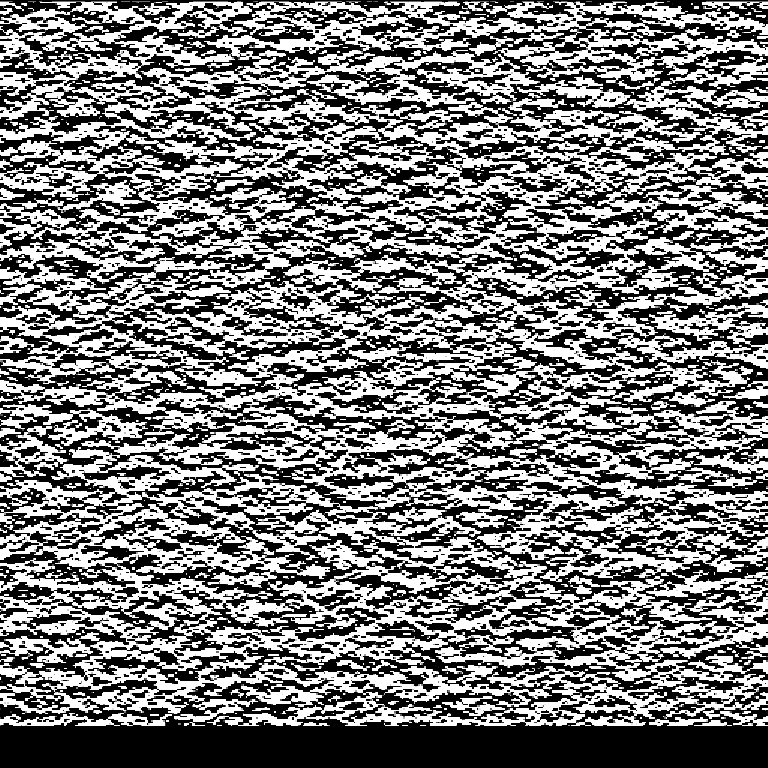
Write a three.js fragment shader that draws this texture.

```glsl
// Black and white relief grain above a plain black strip at the bottom.
// A fractal gradient-noise height field is sampled on a fine grid, and its
// upward slope is thresholded so that each grain is either lit or in shadow.

varying vec2 vUv;

// Unit gradient with a pseudo-random direction for each lattice point
vec2 latticeGradient(vec2 lattice) {
  vec3 q = fract(vec3(lattice.xyx) * vec3(0.1031, 0.1030, 0.0973));
  q += dot(q, q.yzx + 33.33);
  float angle = 6.2832 * fract((q.x + q.y) * q.z);
  return vec2(cos(angle), sin(angle));
}

float gradientNoise(vec2 p) {
  vec2 i = floor(p);
  vec2 f = p - i;
  vec2 blend = f * f * f * (f * (f * 6.0 - 15.0) + 10.0);
  vec2 e = vec2(1.0, 0.0);
  float a = dot(latticeGradient(i), f);
  float b = dot(latticeGradient(i + e), f - e);
  float c = dot(latticeGradient(i + e.yx), f - e.yx);
  float d = dot(latticeGradient(i + e.xx), f - e.xx);
  return mix(mix(a, b, blend.x), mix(c, d, blend.x), blend.y);
}

// Height from fine to coarse octaves, stretched a little sideways
float reliefHeight(vec2 cell) {
  vec2 p = cell * vec2(0.25, 0.39);
  mat2 turn = mat2(0.76, 0.65, -0.65, 0.76);
  float height = 0.0;
  float amplitude = 1.0;
  for (int octave = 0; octave < 3; octave++) {
    p = turn * p;
    height += amplitude * gradientNoise(p + 217.37);
    p *= 0.5;
    amplitude *= 1.7;
  }
  return height;
}

void main() {
  // Fine square grains, 512 across the canvas
  vec2 cell = floor(vUv * 512.0) + 0.5;

  // Slope between neighbouring rows decides light or shadow
  float slope = reliefHeight(cell + vec2(0.0, 1.0)) - reliefHeight(cell);
  float light = smoothstep(-0.038, 0.012, slope);

  // Black strip below and a hairline along the top
  float strip = smoothstep(0.0542, 0.0552, vUv.y);
  float hairline = 1.0 - smoothstep(0.9975, 0.9985, vUv.y);

  gl_FragColor = vec4(vec3(light * strip * hairline), 1.0);
}
```
